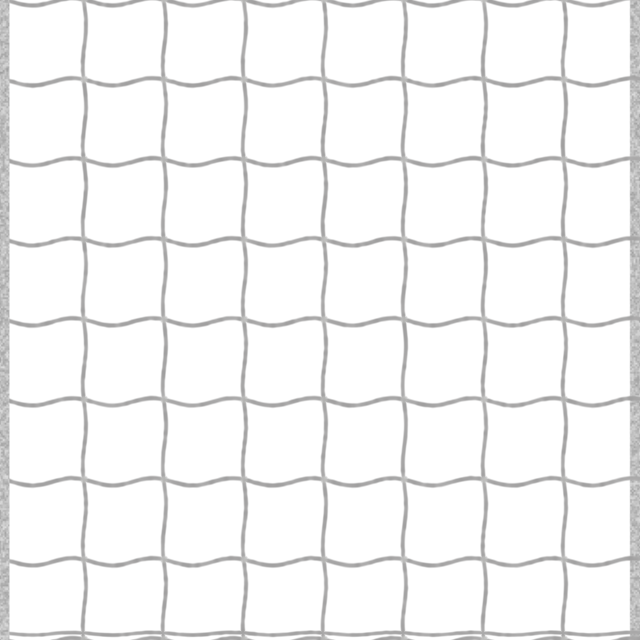
A Shadertoy shader for this pattern:

```glsl
// Knotted square-mesh net of wavy grey cord, with grainy side bands, on white.

// Lengths are in mesh cells; the canvas spans CELLS cells each way.
const float CELLS = 8.0;
const vec2 KNOT_OFFSET = vec2(0.052, 0.005);
const float CORD_CORE = 0.010;      // half width of the solid centre
const float CORD_EDGE = 0.041;      // half width including the soft rim
const float KNOT_RADIUS = 0.062;
const float HEM_HEIGHT = 0.088;     // extra cord along the bottom
const float HEM_SAG = 0.35;
const vec2 BAND_WIDTH = vec2(0.118, 0.125);  // left, right
const float GRAIN_SCALE = 44.0;
const float FIBRE_SCALE = 17.0;

const vec3 PAPER = vec3(1.0);
const vec3 CORD = vec3(0.655, 0.652, 0.652);
const vec3 KNOT = vec3(0.725, 0.725, 0.72);
const vec3 BAND = vec3(0.745);

const float TAU = 6.2831853;

float hash(vec2 p) {
    vec3 q = fract(vec3(p.xyx) * 0.1031);
    q += dot(q, q.yzx + 33.33);
    return fract((q.x + q.y) * q.z);
}

float noise(vec2 p) {
    vec2 i = floor(p), f = fract(p);
    f = f * f * (3.0 - 2.0 * f);
    return mix(mix(hash(i), hash(i + vec2(1, 0)), f.x),
               mix(hash(i + vec2(0, 1)), hash(i + vec2(1, 1)), f.x), f.y);
}

// Downward droop of a horizontal cord, t cells right of a knot.
float sag(float t) {
    return 0.028 + 0.036 * sin(TAU * t) - 0.028 * cos(TAU * t);
}

// Rightward drift of a vertical cord, t cells below a knot.
float sway(float t) {
    return 0.003 + 0.020 * sin(TAU * (t - 0.07));
}

float toNearest(float x) {
    return abs(x - round(x));
}

float cordMask(float d, float px) {
    return 1.0 - smoothstep(CORD_CORE, max(CORD_EDGE, CORD_CORE + px), d);
}

void mainImage(out vec4 fragColor, in vec2 fragCoord) {
    vec2 p = fragCoord / iResolution.xy * CELLS;
    vec2 q = p - KNOT_OFFSET;
    float px = CELLS / iResolution.y;

    // Side bands
    float grain = 0.6 * noise(p * GRAIN_SCALE) + 0.4 * noise(p * GRAIN_SCALE * 0.5 + 19.0);
    vec3 bandColor = BAND + 0.26 * (grain - 0.5);
    float leftBand = 1.0 - smoothstep(-px, px, p.x - BAND_WIDTH.x);
    float rightBand = smoothstep(-px, px, p.x - CELLS + BAND_WIDTH.y);
    vec3 color = mix(PAPER, bandColor, rightBand);

    // Cords, with slight wear in width and tone
    float fibre = noise(p * FIBRE_SCALE) - 0.5;
    float wear = 0.006 * fibre;
    float across = toNearest(q.y + sag(q.x));
    float down = toNearest(q.x - sway(-q.y)) * 1.08;
    float hem = abs(p.y - HEM_HEIGHT + HEM_SAG * sag(q.x)) * 1.15;
    float net = cordMask(min(min(across, down), hem) + wear, px);

    // Knots fill the crossings with a paler tone
    float knotDist = length(q - round(q));
    float knot = 1.0 - smoothstep(KNOT_RADIUS * 0.4, KNOT_RADIUS, knotDist);
    vec3 yarn = mix(CORD, KNOT, knot) + 0.06 * fibre;
    color = mix(color, yarn, max(net, knot * 0.9));

    color = mix(color, bandColor, leftBand);
    fragColor = vec4(color, 1.0);
}
```
